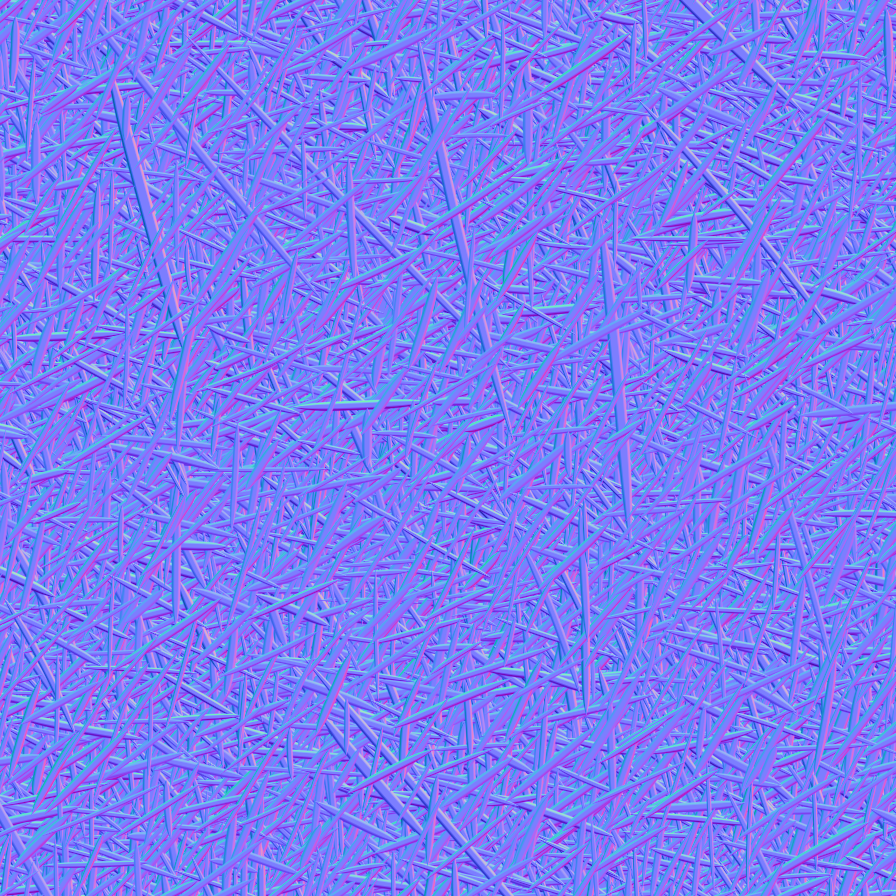
This texture map is drawn by a Shadertoy shader. Its source:

```glsl
#define LAYERS 34          // stacked sheets of straw
#define CELL vec2(0.086, 0.046)  // one straw per cell: along, across
#define THIN 0.0025        // smallest half width
#define THICK 0.0056       // largest half width
#define RIM 0.0036         // widest sloping rim beside a flat top
#define LONG_SCALE 3.6     // size of the sparse long straws
#define FAN 0.40           // spread of angles inside a sheet
#define MAIN_ANGLE 0.98    // favoured direction in radians
#define BIAS 0.20          // strength of the favoured direction
#define SLOPE vec2(0.42, 0.94)  // range of rim steepness
#define SOFTNESS 0.0004    // edge blur
#define REST_TILT vec2(-0.03, -0.015)

vec4 hash4(vec3 p) {
    vec4 q = fract(p.xyzx * vec4(0.1031, 0.1030, 0.0973, 0.1099));
    q += dot(q, q.wzxy + 33.33);
    return fract((q.xxyz + q.yzzw) * q.zywx);
}

// Lays one sheet of straws over the tilt gathered so far.
vec2 layStraws(vec2 tilt, vec2 uv, float layer, float blur) {
    bool isLong = mod(layer, 7.0) == 3.0;
    float size = isLong ? LONG_SCALE : 1.0;
    float turn = layer * 2.39996;
    float sheetAngle = turn - BIAS * sin(2.0 * (turn - MAIN_ANGLE));

    vec2 along = vec2(cos(sheetAngle), sin(sheetAngle));
    vec2 across = vec2(-along.y, along.x);
    vec2 cellSize = CELL * size;
    vec2 p = vec2(dot(uv, along), dot(uv, across)) + 3.0 + layer * vec2(0.37, 0.23);
    vec2 home = floor(p / cellSize);

    for (int y = -1; y <= 1; y++)
    for (int x = -1; x <= 1; x++) {
        vec2 cell = home + vec2(x, y);
        vec4 place = hash4(vec3(cell, layer + 1.0));

        // Position in the frame of this straw
        vec2 d = p - (cell + place.xy) * cellSize;
        float angle = (place.z - 0.5) * 2.0 * FAN;
        float c = cos(angle), s = sin(angle);
        d = vec2(c * d.x + s * d.y, c * d.y - s * d.x);
        float u = d.x / (cellSize.x * mix(0.28, 0.88, place.w));
        if (abs(u) > 1.0 || abs(d.y) > 0.3 * cellSize.y) continue;

        vec4 shape = hash4(vec3(cell + 57.0, layer + 31.0));
        if (isLong && shape.w > 0.6) continue;
        d.y += (shape.z - 0.5) * 0.08 * cellSize.y * u * u;

        // Tapered outline, flat on top with a steep rim
        float halfWidth = mix(THIN, THICK, shape.x * shape.x) * (isLong ? 1.5 : 1.0);
        halfWidth *= 1.0 - pow(abs(u), 4.0);
        float flatTop = max(halfWidth - RIM, 0.30 * halfWidth);
        float rim = max(abs(d.y) - flatTop, 0.0) / max(halfWidth - flatTop, 0.0005);
        float steep = mix(SLOPE.x, SLOPE.y, shape.y) * min(1.6 * rim, 1.0) * sign(d.y);
        vec2 side = across * c - along * s;

        float cover = 1.0 - smoothstep(-blur, blur, abs(d.y) - halfWidth);
        tilt = mix(tilt, side * steep, cover);
    }
    return tilt;
}

void mainImage(out vec4 fragColor, in vec2 fragCoord) {
    vec2 uv = fragCoord / iResolution.y;
    float blur = SOFTNESS + 0.5 / iResolution.y;

    vec2 tilt = vec2(0.0);
    for (int i = 0; i < LAYERS; i++)
        tilt = layStraws(tilt, uv, float(i), blur);

    // Encode the surface normal as a colour
    tilt += REST_TILT;
    vec3 normal = vec3(tilt, sqrt(max(1.0 - dot(tilt, tilt), 0.0)));
    fragColor = vec4(0.5 + 0.5 * normal, 1.0);
}
```
